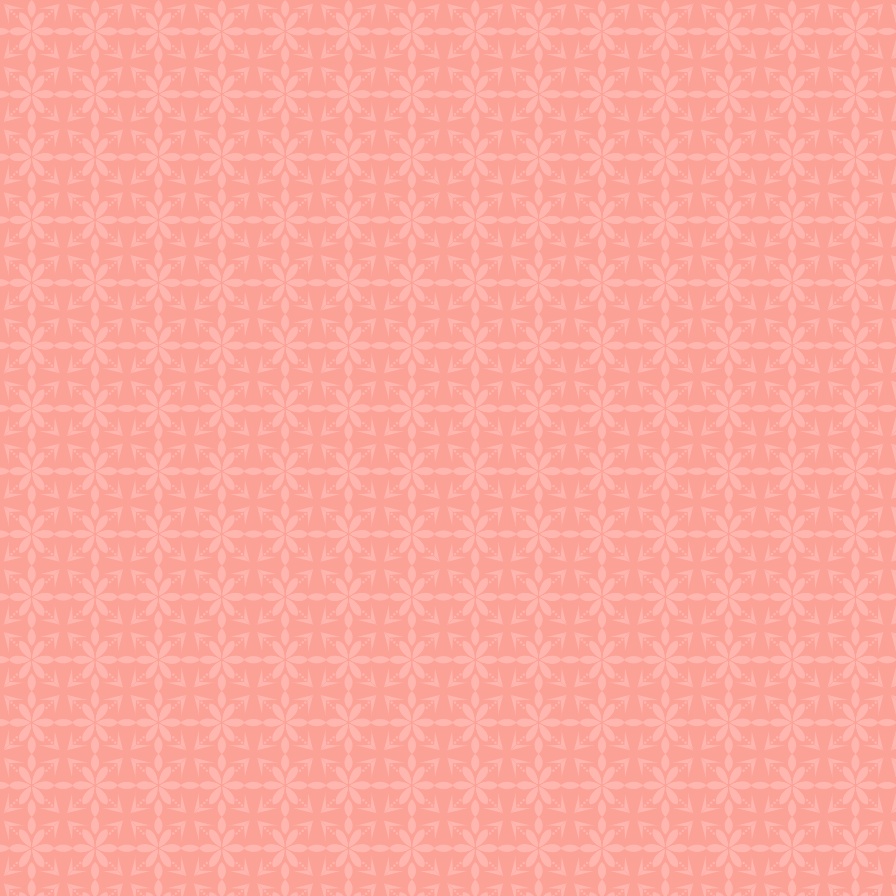
A WebGL 2 fragment shader for this pattern:

```glsl
#version 300 es
precision highp float;
// Tone-on-tone lattice of six-petalled flowers, leaf links and diagonal arrowheads.

uniform vec2 u_resolution;
out vec4 outColor;

const vec3 GROUND = vec3(0.99, 0.630, 0.588);
const vec3 MOTIF = vec3(0.995, 0.712, 0.683);
const vec2 REPEATS = vec2(14.14, 14.26);   // cells across and down

// All sizes below are in cells.
const float PETAL_CENTER = 0.188;
const vec2 PETAL_SIZE = vec2(0.168, 0.090);  // half length, half width
const float PETAL_PINCH = 0.9;               // narrowing toward the heart
const float PETAL_ANGLE = 1.01;              // slanted petals, from horizontal
const vec2 SIDE_LEAF = vec2(0.155, 0.058);
const float STEM_CENTER = 0.360;
const vec2 STEM_LEAF = vec2(0.140, 0.064);
const vec2 ARROW_TIP = vec2(0.440, 0.440);
const vec2 ARROW_BARB = vec2(0.140, 0.365);
const vec2 ARROW_NOTCH = vec2(0.352, 0.352);
const float BEAD_START = 0.235;
const float BEAD_STEP = 0.042;
const float BEAD_RADIUS = 0.019;

// Pointed leaf along x, formed by two overlapping circles.
float leaf(vec2 p, vec2 size) {
    float radius = dot(size, size) / (2.0 * size.y);
    return length(vec2(p.x, abs(p.y) + radius - size.y)) - radius;
}

// Leaf that starts at the flower's heart and is widest further out.
float petal(vec2 p, float angle) {
    vec2 dir = vec2(cos(angle), sin(angle));
    vec2 q = vec2(dot(p, dir), dir.x * p.y - dir.y * p.x);
    float along = clamp(q.x / (PETAL_CENTER + PETAL_SIZE.x), 0.0, 1.0);
    q.y *= 1.0 + PETAL_PINCH * (1.0 - along);
    return leaf(q - vec2(PETAL_CENTER, 0.0), PETAL_SIZE);
}

// Signed distance to the line a-b, negative on its left.
float edge(vec2 p, vec2 a, vec2 b) {
    vec2 dir = normalize(b - a);
    return dir.y * (p.x - a.x) - dir.x * (p.y - a.y);
}

float links(vec2 q) {
    float side = leaf(q - vec2(0.5, 0.0), SIDE_LEAF);
    float stem = leaf(q.yx - vec2(STEM_CENTER, 0.0), STEM_LEAF);
    return min(side, stem);
}

float arrow(vec2 q) {
    // Mirror across the diagonal, so one barb serves both.
    vec2 m = vec2(min(q.x, q.y), max(q.x, q.y));
    float d = max(edge(m, ARROW_TIP, ARROW_BARB),
              max(edge(m, ARROW_BARB, ARROW_NOTCH),
                  edge(m, ARROW_NOTCH, ARROW_TIP)));
    // Small beads lead from the flower to the arrowhead.
    for (int i = 0; i < 3; i++) {
        vec2 bead = vec2(BEAD_START + BEAD_STEP * float(i));
        d = min(d, length(m - bead) - BEAD_RADIUS);
    }
    return d;
}

void main() {
    vec2 uv = gl_FragCoord.xy / u_resolution;
    uv.y = 1.0 - uv.y;   // rows start at the top edge
    vec2 q = abs(fract(uv * REPEATS) - 0.5);   // one mirrored quarter cell

    float flower = min(petal(q, 0.0), petal(q, PETAL_ANGLE));
    float d = min(flower, min(links(q), arrow(q)));

    // Blend over about one pixel, measured in cells.
    vec2 pixel = REPEATS / u_resolution;
    float softness = 0.6 * max(pixel.x, pixel.y);
    float cover = 1.0 - smoothstep(-softness, softness, d);
    outColor = vec4(mix(GROUND, MOTIF, cover), 1.0);
}
```
